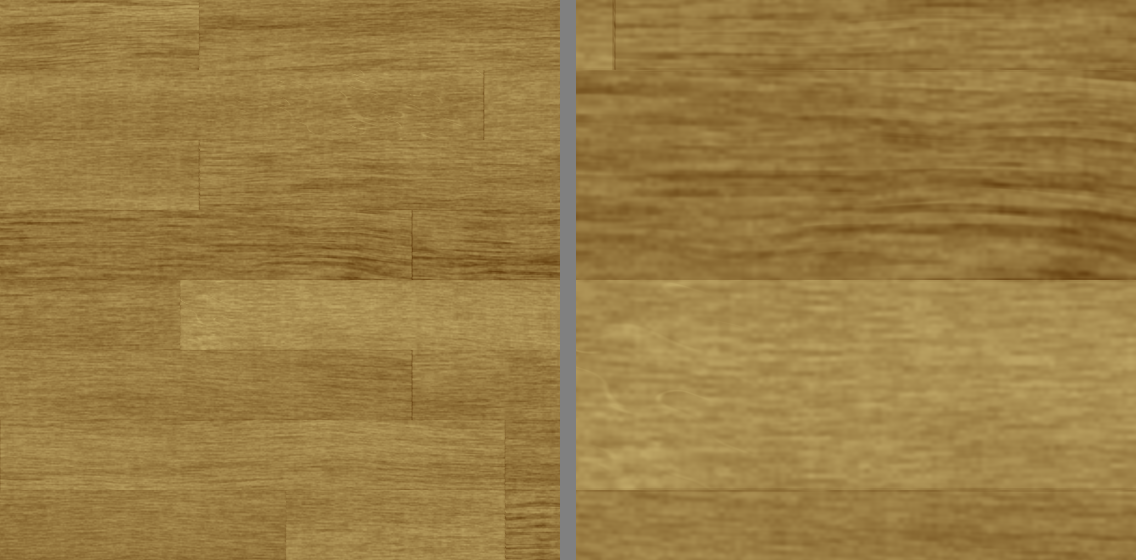
Left, the full canvas; right, a detail of the centre.
A WebGL 2 fragment shader for this texture:

```glsl
#version 300 es
precision highp float;
// Oak strip floor: eight rows of long planks with fine horizontal grain.
uniform vec2 u_resolution;
out vec4 fragColor;

// Per row from the bottom: joint position, left tone, right tone.
const vec3 PLANKS[8] = vec3[8](
    vec3(0.510, -0.60, 0.20), vec3(0.902, 0.35, -0.40),
    vec3(0.736, -0.05, -0.25), vec3(0.322, -0.25, 1.00),
    vec3(0.736, -0.75, -0.80), vec3(0.356, 0.25, -0.10),
    vec3(0.864, 0.10, 0.25), vec3(0.356, 0.20, -0.10));

// Grain strength of the left and right plank in each row.
const vec2 GRAIN[8] = vec2[8](
    vec2(0.25, 0.35), vec2(0.55, 0.40), vec2(0.30, 0.30), vec2(0.40, 0.18),
    vec2(1.00, 1.00), vec2(0.20, 0.55), vec2(0.22, 0.25), vec2(0.65, 0.40));

float hash(vec2 p) {
    return fract(sin(dot(p, vec2(127.1, 311.7))) * 43758.5453);
}

float noise(vec2 p) {
    vec2 i = floor(p), f = fract(p);
    f = f * f * (3.0 - 2.0 * f);
    return mix(mix(hash(i), hash(i + vec2(1, 0)), f.x),
               mix(hash(i + vec2(0, 1)), hash(i + vec2(1, 1)), f.x), f.y);
}

// Dark line of the given half width, softened by one pixel.
float seam(float d, float halfWidth, float pixel) {
    return 1.0 - smoothstep(halfWidth - pixel * 0.5, halfWidth + pixel, abs(d));
}

// Short, thin pale ray flecks, slanted across the grain.
float rayFlecks(vec2 p) {
    p.y += 0.35 * p.x + 0.012 * noise(p * 30.0);
    float ridge = abs(noise(p * vec2(30.0, 100.0)) - 0.5);
    return (1.0 - smoothstep(0.0, 0.12, ridge)) * smoothstep(0.45, 0.75, noise(p * vec2(42.0, 60.0) + 9.0));
}

void main() {
    vec2 uv = gl_FragCoord.xy / u_resolution;
    float pixel = 1.0 / min(u_resolution.x, u_resolution.y);

    // Plank layout; the bottom row has a third piece at its right end.
    int row = clamp(int(uv.y * 8.0), 0, 7);
    vec3 plank = PLANKS[row];
    float side = smoothstep(-pixel, pixel, uv.x - plank.x);
    float tone = mix(plank.y, plank.z, side);
    float grain = mix(GRAIN[row].x, GRAIN[row].y, side);
    float endPiece = row == 0 ? smoothstep(-pixel, pixel, uv.x - 0.902) : 0.0;
    tone = mix(tone, -0.45, endPiece);
    grain = mix(grain, 0.95, endPiece);

    // Each plank samples its own patch of gently wandering grain.
    float id = float(row) * 3.0 + step(plank.x, uv.x) + step(0.5, endPiece);
    vec2 g = uv + vec2(7.3, 3.7) * hash(vec2(id, 4.0));
    g.y += (0.018 * noise(g * vec2(3.5, 8.0)) + 0.003 * noise(g * vec2(16.0, 30.0))) * (0.4 + grain)
         + (hash(vec2(id, 8.0)) - 0.5) * 0.05 * uv.x;

    // Broad bands and slow drift along the plank.
    float shade = 0.59 + 0.27 * tone + 0.16 * grain;
    shade += 0.42 * (noise(g * vec2(1.8, 24.0)) - 0.5) + 0.16 * (noise(g * vec2(4.0, 13.0) + 3.0) - 0.5);

    // Thin dark growth streaks, crowded in some bands and broken by pores.
    float crowd = 0.55 + 0.9 * noise(g * vec2(2.5, 32.0) + 2.0);
    float streak = smoothstep(0.42, 0.80, noise(g * vec2(9.0, 190.0)));
    float hairline = smoothstep(0.50, 0.90, noise(g * vec2(20.0, 280.0) + 5.0));
    shade -= grain * crowd * (0.52 * streak + 0.34 * hairline) * (0.6 + 0.7 * noise(g * vec2(80.0, 260.0)));

    // Fibres, pores and fine grit.
    shade += 0.36 * (noise(g * vec2(32.0, 310.0)) - 0.5);
    shade += 0.40 * (noise(g * vec2(120.0, 360.0)) - 0.5);
    shade += 0.24 * (noise(uv * 300.0) - 0.5);

    // Flecks gather on two of the planks.
    float fleckArea = row == 6 ? (1.0 - side) * smoothstep(0.25, 0.55, uv.x)
                    : row == 3 ? side * (1.0 - smoothstep(0.36, 0.48, uv.x)) : 0.0;
    shade += 0.30 * fleckArea * rayFlecks(uv);

    // End joints and faint, uneven seams between rows.
    float joint = seam(uv.x - plank.x, 0.0009, pixel) * (0.15 + 0.35 * hash(vec2(row, 2)));
    if (row == 3) joint *= 0.2;
    if (row == 0) joint = max(joint, 0.15 * seam(uv.x - 0.902, 0.0009, pixel));
    if (row == 1) joint = max(joint, 0.35 * seam(uv.x, 0.0009, pixel));
    float line = floor(uv.y * 8.0 + 0.5);
    float rowSeam = seam(uv.y - line / 8.0, 0.0010, pixel) * step(0.5, line) * step(line, 7.5);
    rowSeam *= 0.36 * noise(vec2(uv.x * 9.0, line * 5.0)) * noise(vec2(uv.x * 90.0, line)) + 0.04;
    shade -= joint + rowSeam;

    vec3 darkOak = vec3(0.51, 0.38, 0.17), paleOak = vec3(0.68, 0.575, 0.335);
    fragColor = vec4(mix(darkOak, paleOak, clamp(shade, -0.6, 1.4)), 1.0);
}
```
